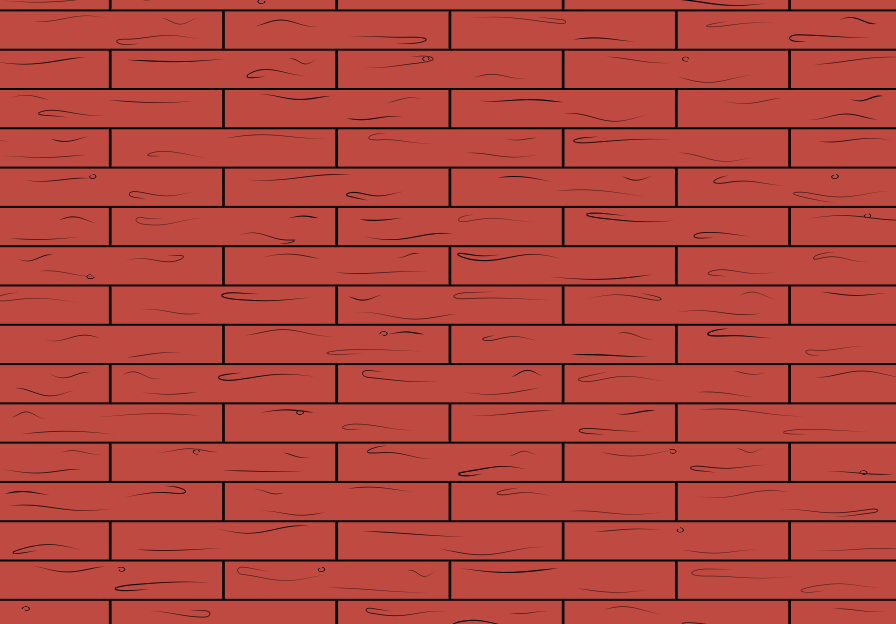
This texture is drawn by a Shadertoy shader. Its source:

```glsl
// Red wooden planks in running bond with black seams and hand-inked grain.

// Layout, in units of the canvas height
const vec2 PLANK = vec2(0.3629, 0.06297);  // plank pitch across and down
const float FIRST_SEAM = 0.0167;           // top seam, measured from the top
const float FIRST_JOINT = 0.721;           // a joint of the even rows
const float SEAM_HALF = 0.0016;
const float JOINT_HALF = 0.0022;

// Grain
const float GRAIN_HALF = 0.00105;          // half width of the boldest stroke
const float LANE = 0.23;                   // stroke height, in plank heights
const float HOOK_CHANCE = 0.36;
const float KNOT_CHANCE = 0.2;
const float KNOT_RADIUS = 0.0065;

const vec3 WOOD = vec3(0.75, 0.29, 0.26);
const vec3 INK = vec3(0.03, 0.01, 0.01);
const float TAU = 6.28318;

float hash(vec2 p) {
    return fract(sin(dot(p, vec2(127.1, 311.7))) * 43758.5453);
}

// Share of a pixel covered by a line at distance d
float lineCover(float d, float halfWidth, float px) {
    d = abs(d);
    return clamp((halfWidth - d) / px + 0.5, 0.0, 1.0)
         - clamp((-halfWidth - d) / px + 0.5, 0.0, 1.0);
}

// Wavy stroke that thins toward both ends; s runs along it
float plainStroke(float s, float dy, float len, float width, float px) {
    float t = clamp(s / len, 0.0, 1.0);
    float taper = sqrt(smoothstep(0.0, 0.25, t) * (1.0 - smoothstep(0.3, 1.0, t)));
    return lineCover(dy, width * taper, px);
}

// Stroke that turns round at s = 0: a long arm and a short arm
float hookStroke(float s, float dy, float len, float shortArm, vec2 nose, float width, float px) {
    vec2 v = vec2(min(s - nose.x, 0.0), dy) / nose;
    float r = length(v);
    float d = (r - 1.0) * r / max(length(v / nose), 0.001);
    float arm = dy > 0.0 ? shortArm : len;
    float taper = sqrt(1.0 - smoothstep(0.1 * arm, arm, s));
    return lineCover(d, width * taper, px);
}

// Small flattened curl with an open end
float knot(vec2 q, float turn, float px) {
    q.y *= 1.6;
    float a = fract(atan(q.y, q.x) / TAU + turn);
    float d = length(q) - KNOT_RADIUS * mix(0.5, 1.0, a);
    return lineCover(d, GRAIN_HALF * 0.7 * smoothstep(0.0, 0.3, a), px);
}

// All ink strokes of one plank; q is measured from its centre
float grain(vec2 q, vec2 id, float px) {
    float ink = 0.0;
    float flip = hash(id + 3.7) < 0.65 ? -1.0 : 1.0;
    for (int i = 0; i < 3; i++) {
        vec2 seed = id * 1.37 + float(i) * vec2(17.3, 9.1);
        bool extra = i == 2;
        if (extra && hash(seed) < 0.5) continue;

        // Upper and lower lanes at opposite ends, plus an occasional short one
        float lane = i == 1 ? -1.0 : 1.0;
        float end = extra ? -flip : lane * flip;
        float len = PLANK.x * (extra ? mix(0.1, 0.2, hash(seed + 1.1))
                                     : mix(0.24, 0.48, hash(seed + 1.1)));
        vec2 centre = PLANK * vec2(end * (extra ? 0.34 : 0.2), lane * LANE);
        centre += PLANK * vec2(0.08, 0.14) * (vec2(hash(seed + 2.3), hash(seed + 4.9)) - 0.5);
        float dir = hash(seed + 5.7) < 0.65 ? 1.0 : -1.0;
        float s = (q.x - centre.x) * dir + 0.5 * len;

        // Bend and slope of the spine
        float bend = PLANK.y * mix(0.03, 0.1, hash(seed + 6.1));
        float slope = 0.05 * (hash(seed + 7.9) - 0.5);
        float wave = sin(s / len * mix(3.0, 6.5, hash(seed + 8.3)) + TAU * hash(seed + 9.7));
        float dy = q.y - centre.y - bend * wave - slope * (s - 0.5 * len);

        float weight = hash(seed + 11.3);
        float width = GRAIN_HALF * mix(0.5, 1.0, weight * weight);
        float cover;
        if (!extra && hash(seed + 12.7) < HOOK_CHANCE) {
            vec2 nose = vec2(mix(0.008, 0.035, hash(seed + 13.1)), mix(0.003, 0.006, hash(seed + 14.9)));
            float shortArm = len * mix(0.2, 0.45, hash(seed + 15.7));
            cover = hookStroke(s, dy * lane, len, shortArm, nose, width, px);
        } else {
            cover = plainStroke(s, dy, len, width, px);
        }
        ink = max(ink, cover * mix(0.6, 1.0, weight));
    }
    if (hash(id + 21.3) < KNOT_CHANCE) {
        vec2 at = PLANK * vec2(0.7 * hash(id + 22.9) - 0.35, -0.27 * flip);
        ink = max(ink, knot(q - at, hash(id + 23.1), px));
    }
    return ink;
}

void mainImage(out vec4 fragColor, in vec2 fragCoord) {
    float px = 1.0 / iResolution.y;
    vec2 p = fragCoord * px;

    // Plank index and position inside the plank
    vec2 grid = vec2(p.x - FIRST_JOINT, 1.0 - p.y - FIRST_SEAM) / PLANK;
    float row = floor(grid.y);
    grid.x += 0.5 * mod(row, 2.0);
    vec2 id = vec2(floor(grid.x), row);
    vec2 q = (fract(grid) - 0.5) * PLANK * vec2(1.0, -1.0);

    // Seams between rows and joints between planks
    vec2 edge = 0.5 * PLANK - abs(q);
    float seams = max(lineCover(edge.y, SEAM_HALF, px), lineCover(edge.x, JOINT_HALF, px));

    float ink = max(seams, grain(q, id, px));
    fragColor = vec4(mix(WOOD, INK, ink), 1.0);
}
```
